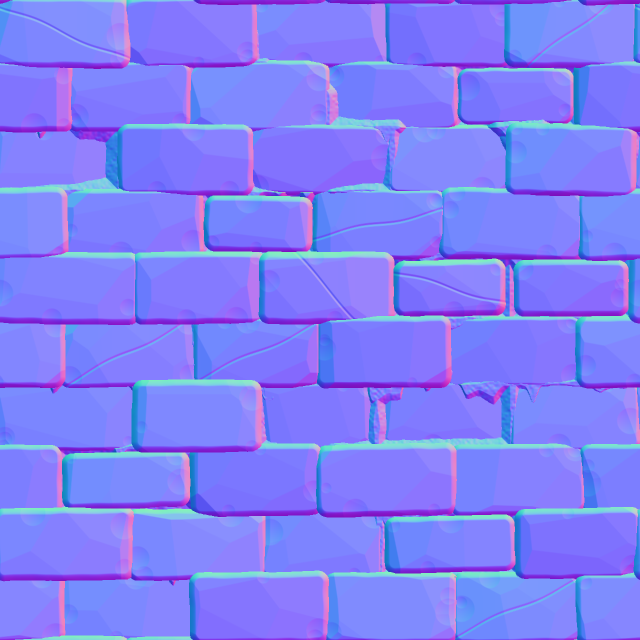
This texture map is drawn by a three.js fragment shader. Its source:

```glsl
// Tangent-space normal map of a chiselled stone wall in running bond, 5 x 10 bricks.
// Each brick is a height field (rounded bevel, facets, chips, cracks); the highest
// surface among neighbouring bricks and mortar wins, and its slope gives the normal.
varying vec2 vUv;

#define GRID vec2(5.0, 10.0)   // bricks across and up
#define JOINT_JITTER 0.13      // sideways shift of joints, in brick widths
#define RELIEF 0.045           // height range between bricks
#define CORNER 0.017           // corner radius
#define BEVEL 0.0105           // width of the rounded rim
#define LOOSE 0.14             // share of shrunken bricks
#define CRACKED 0.12           // share of cracked bricks
#define MORTAR_LEVEL 0.006     // height of the mortar
#define GRAIN 0.0011           // roughness of the mortar
#define SLOPE_STEP 0.0007      // step for the slope
#define SOFTNESS 0.0005        // offset of the smoothing samples

float hash(vec2 p) {
  return fract(sin(dot(p, vec2(127.1, 311.7))) * 43758.5453);
}

float noise(vec2 p) {
  vec2 i = floor(p), f = fract(p);
  f = f * f * (3.0 - 2.0 * f);
  return mix(mix(hash(i), hash(i + vec2(1.0, 0.0)), f.x),
             mix(hash(i + vec2(0.0, 1.0)), hash(i + 1.0), f.x), f.y);
}

// k-th random value of a brick, wrapped so the map tiles
float rnd(vec2 id, float k) {
  return hash(mod(id, GRID) + 7.31 * k);
}

float stagger(float row) {
  return 0.5 * mod(row + 1.0, 2.0);
}

// x of the left joint of a brick
float joint(vec2 id) {
  return (id.x + stagger(id.y) + (rnd(id, 1.0) - 0.5) * JOINT_JITTER) / GRID.x;
}

// Height of a plane cut that starts at a share of the half size
float planeCut(vec2 q, vec2 halfSize, float angle, float share, float slope) {
  vec2 dir = vec2(cos(angle), sin(angle));
  return slope * (dot(q, dir) - dot(abs(dir), halfSize) * share);
}

// Height of one brick; d is the signed distance to its outline
float brick(vec2 p, vec2 id, out float d) {
  float level = rnd(id, 2.0);
  float left = joint(id), right = joint(id + vec2(1.0, 0.0));
  float grow = rnd(id, 3.0) < LOOSE ? -0.006 : mix(0.0045, 0.007, level);
  vec2 halfSize = 0.5 * vec2(right - left, 1.0 / GRID.y) + grow;
  vec2 q = p - vec2(0.5 * (left + right), (id.y + 0.5) / GRID.y);
  q += (rnd(id, 4.0) - 0.5) * 0.05 * vec2(-q.y, q.x);
  vec2 e = abs(q) - halfSize + CORNER;
  d = length(max(e, 0.0)) + min(max(e.x, e.y), 0.0) - CORNER;
  d += (noise(p * 40.0) - 0.5) * 0.002;
  if (d > 0.004) return -1.0;

  // tilted face and rounded rim, narrower on low bricks
  vec2 tilt = (vec2(rnd(id, 5.0), rnd(id, 6.0)) - vec2(0.55, 0.54)) * vec2(0.1, 0.24);
  float rim = BEVEL * mix(0.5, 1.0, level);
  float h = level * RELIEF + dot(q, tilt);
  h -= 0.95 * rim * pow(max(1.0 + d / rim, 0.0), 1.5);

  // chiselled facets around the rim
  float facet = 0.0;
  for (float k = 0.0; k < 8.0; k++) {
    float angle = (k + (rnd(id, 10.0 + k) - 0.5) * 0.55) * 0.7854;
    facet = max(facet, planeCut(q, halfSize, angle, mix(0.66, 0.95, rnd(id, 20.0 + k)),
                                mix(0.15, 0.55, rnd(id, 30.0 + k))));
  }
  // faint broad planes on the face
  for (float k = 0.0; k < 4.0; k++) {
    float angle = (k + rnd(id, 60.0 + k)) * 1.5708;
    facet = max(facet, planeCut(q, halfSize, angle, mix(0.2, 0.65, rnd(id, 65.0 + k)),
                                mix(0.04, 0.13, rnd(id, 70.0 + k))));
  }
  h -= facet;

  // shallow round chips along the rim
  for (float k = 0.0; k < 3.0; k++) {
    float a = 6.2832 * rnd(id, 40.0 + k);
    vec2 c = clamp(1.5 * vec2(cos(a), sin(a)), -1.0, 1.0) * halfSize * 0.85;
    float r = mix(0.008, 0.022, rnd(id, 44.0 + k));
    h -= 0.08 * max(r * r - dot(q - c, q - c), 0.0) / r;
  }

  // slightly bent crack with one sunken side
  if (rnd(id, 50.0) < CRACKED) {
    float a = (rnd(id, 51.0) - 0.5) * 2.0;
    float s = dot(q, vec2(-sin(a), cos(a))) + 0.003 * sin(q.x * 45.0);
    h -= 0.45 * max(0.003 - abs(s), 0.0) + 0.08 * max(s, 0.0);
  }
  return h;
}

// Grainy mortar along a few joints, with rounded drips hanging below them
float mortar(vec2 p) {
  float spread = smoothstep(0.52, 0.74, noise(p * 9.0 + 3.7));
  float row = p.y * GRID.y, line = floor(row + 0.5);
  float y = (row - line) / GRID.y;
  float drip = 0.005 + 0.034 * pow(noise(vec2(p.x * 48.0, line * 9.0)), 4.0);
  float across = y > 0.0 ? y - 0.007 : -y - drip;
  float column = floor(p.x * GRID.x - stagger(floor(row)) + 0.5);
  float upright = abs(p.x - joint(vec2(column, floor(row)))) - 0.008;
  float d = min(across, upright) + (1.0 - spread) * 0.025 + (noise(p * 60.0) - 0.5) * 0.003;
  float h = max(MORTAR_LEVEL - 0.8 * max(d + 0.004, 0.0), -0.02);
  return h + GRAIN * (noise(p * 230.0) + 0.6 * noise(p * 110.0));
}

float surface(vec2 p, vec2 id, bool isMortar) {
  float d;
  return isMortar ? mortar(p) : brick(p, id, d);
}

vec3 wallNormal(vec2 p) {
  float top = mortar(p), row = floor(p.y * GRID.y), d;
  vec2 topId = vec2(0.0);
  bool isMortar = true;
  for (float j = -1.0; j <= 1.0; j++) {
    for (float i = -1.0; i <= 1.0; i++) {
      vec2 id = vec2(floor(p.x * GRID.x - stagger(row + j)) + i, row + j);
      float h = brick(p, id, d);
      if (d < 0.0 && h > top) { top = h; topId = id; isMortar = false; }
    }
  }
  vec2 s = vec2(SLOPE_STEP, 0.0);
  float dx = surface(p + s.xy, topId, isMortar) - surface(p - s.xy, topId, isMortar);
  float dy = surface(p + s.yx, topId, isMortar) - surface(p - s.yx, topId, isMortar);
  return normalize(vec3(-dx, -dy, 2.0 * SLOPE_STEP));
}

void main() {
  vec2 o = vec2(SOFTNESS, -SOFTNESS);
  vec3 n = wallNormal(vUv + o.xx) + wallNormal(vUv + o.xy)
         + wallNormal(vUv + o.yx) + wallNormal(vUv + o.yy);
  gl_FragColor = vec4(n * 0.125 + 0.5, 1.0);
}
```
